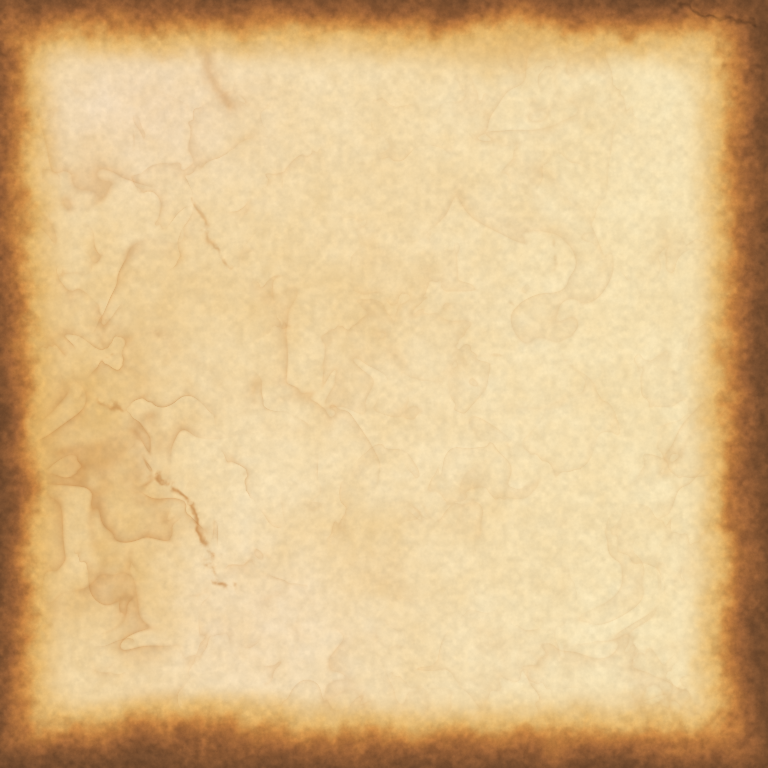
Reproduce this texture procedurally as a WebGL 2 fragment shader.

```glsl
#version 300 es
precision highp float;

uniform vec2 u_resolution;
out vec4 fragColor;

const vec3 CHAR = vec3(0.45, 0.295, 0.18);
const vec3 BROWN = vec3(0.60, 0.38, 0.215);
const vec3 AMBER = vec3(0.76, 0.50, 0.25);
const vec3 GOLD = vec3(0.875, 0.685, 0.385);
const vec3 CREAM = vec3(0.955, 0.865, 0.690);
const vec3 ROSE = vec3(0.950, 0.855, 0.725);
const vec3 LEMON = vec3(0.965, 0.895, 0.715);
const vec3 TAN = vec3(0.890, 0.725, 0.455);
const vec3 INK = vec3(0.72, 0.46, 0.22);

float hash(vec2 p) {
    vec3 q = fract(p.xyx * vec3(0.1031, 0.1030, 0.0973));
    q += dot(q, q.yzx + 33.33);
    return fract((q.x + q.y) * q.z);
}

float noise(vec2 p) {
    vec2 i = floor(p), f = fract(p);
    f = f * f * (3.0 - 2.0 * f);
    float low = mix(hash(i), hash(i + vec2(1, 0)), f.x);
    float high = mix(hash(i + vec2(0, 1)), hash(i + vec2(1, 1)), f.x);
    return mix(low, high, f.y);
}

float fbm(vec2 p) {
    float sum = 0.0, amp = 0.53;
    for (int i = 0; i < 4; i++) {
        sum += amp * noise(p);
        p = mat2(1.6, 1.2, -1.2, 1.6) * p + 17.3;
        amp *= 0.5;
    }
    return sum;
}

float smoothMin(float a, float b, float k) {
    float h = max(k - abs(a - b), 0.0) / k;
    return min(a, b) - 0.25 * k * h * h;
}

float blob(vec2 p, vec2 center, vec2 radius) {
    vec2 q = (p - center) / radius;
    return exp(-dot(q, q));
}

// Soft stroke from a to b
float stroke(vec2 p, vec2 a, vec2 b, float width) {
    vec2 ab = b - a;
    float t = clamp(dot(p - a, ab) / dot(ab, ab), 0.0, 1.0);
    float d = length(p - a - ab * t) / width;
    return exp(-d * d);
}

// Wrinkles along noise level lines: crisp on one side, faded on the other
float wrinkles(vec2 p, float scale, float fade) {
    vec2 warp = vec2(noise(p * scale * 2.0 + 3.1), noise(p * scale * 2.0 + 41.7));
    float level = fbm(p * scale + 0.6 * warp) - 0.5;
    float side = level > 0.0 ? fade : 0.22 * fade;
    float broken = smoothstep(0.35, 0.65, fbm(p * scale * 1.3 + 60.0));
    return broken * exp(-abs(level) / side);
}

// Distance to the border, with a separate inset for each side
float borderDistance(vec2 p) {
    float sides = smoothMin(p.x + 0.006, 0.985 - p.x, 0.03);
    float ends = smoothMin(p.y - 0.002, 1.0 - p.y, 0.03);
    return smoothMin(sides, ends, 0.04);
}

vec3 scorch(vec3 paper, float d) {
    vec3 c = mix(CHAR, BROWN, smoothstep(-0.014, 0.020, d));
    c = mix(c, AMBER, smoothstep(0.010, 0.038, d));
    c = mix(c, GOLD, smoothstep(0.026, 0.056, d));
    return mix(c, paper, smoothstep(0.036, 0.098, d));
}

void main() {
    vec2 p = gl_FragCoord.xy / u_resolution;
    float cloud = fbm(p * 6.0 + 8.0);
    float mottle = fbm(p * 22.0);
    float fleck = fbm(p * 60.0 + 30.0);
    float grain = fbm(p * 140.0);

    // Paper tint: rosy upper left, lemon right, tan stains on the left
    vec3 paper = mix(CREAM, LEMON, 0.75 * smoothstep(0.45, 0.9, p.x));
    paper = mix(paper, ROSE, 0.9 * blob(p, vec2(0.18, 0.86), vec2(0.16, 0.11)));
    paper = mix(paper, ROSE, 0.6 * blob(p, vec2(0.33, 0.18), vec2(0.15, 0.12)));
    float stain = 0.60 * blob(p, vec2(0.07, 0.43), vec2(0.12, 0.16));
    stain += 0.42 * blob(p, vec2(0.14, 0.23), vec2(0.12, 0.13));
    stain += 0.30 * blob(p, vec2(0.15, 0.64), vec2(0.14, 0.13));
    stain += 0.22 * blob(p, vec2(0.42, 0.60), vec2(0.16, 0.10));
    stain += 0.18 * blob(p, vec2(0.44, 0.29), vec2(0.10, 0.06));
    stain += 0.35 * blob(p, vec2(0.64, 0.93), vec2(0.10, 0.03));
    stain *= 0.4 + 0.7 * cloud + 0.6 * mottle;
    stain += 0.22 * (cloud - 0.45) + 0.26 * (mottle - 0.5) + 0.22 * (fleck - 0.5);
    paper = mix(paper, TAN, clamp(stain + 0.06, -0.15, 1.0));

    // Layered wrinkles, strongest toward the lower left
    float worn = 0.13 + 0.32 * blob(p, vec2(0.14, 0.40), vec2(0.22, 0.36));
    paper = mix(paper, INK, worn * wrinkles(p, 6.0, 0.035));
    paper = mix(paper, INK, 0.8 * worn * wrinkles(p + 5.3, 13.0, 0.06));

    // Torn crease, stain streak and short folds
    vec2 q = p + 0.035 * (vec2(fbm(p * 28.0), fbm(p * 28.0 + 50.0)) - 0.5);
    float crease = stroke(q, vec2(0.205, 0.378), vec2(0.245, 0.350), 0.003);
    crease = max(crease, stroke(q, vec2(0.245, 0.350), vec2(0.255, 0.290), 0.003));
    crease = max(crease, stroke(q, vec2(0.255, 0.290), vec2(0.280, 0.240), 0.004));
    crease = max(crease, stroke(q, vec2(0.280, 0.240), vec2(0.305, 0.235), 0.004));
    crease = max(crease, 0.8 * stroke(q, vec2(0.130, 0.485), vec2(0.170, 0.465), 0.004));
    crease = max(crease, 0.5 * stroke(q, vec2(0.245, 0.740), vec2(0.300, 0.655), 0.003));
    paper = mix(paper, INK, 0.55 * crease * smoothstep(0.2, 0.6, fleck));
    paper = mix(paper, INK, 0.24 * stroke(q, vec2(0.268, 0.935), vec2(0.295, 0.860), 0.012));

    // Burnt border with a ragged edge
    float d = borderDistance(p) + 0.026 * (cloud - 0.5) + 0.024 * (mottle - 0.5);
    d += 0.018 * (fleck - 0.5);
    d -= 0.022 * blob(p, vec2(0.27, 0.06), vec2(0.12, 0.05));
    d -= 0.010 * blob(p, vec2(0.0, 0.40), vec2(0.05, 0.12));
    vec3 color = scorch(paper, d);
    float burn = 1.0 - smoothstep(0.0, 0.08, d);
    float crack = stroke(q, vec2(0.88, 0.99), vec2(0.98, 0.965), 0.003);
    color *= 1.0 - 0.22 * burn * crack;

    // Fibre grain, rougher where burnt
    color *= 1.0 + (grain - 0.5) * mix(0.10, 0.34, burn);
    fragColor = vec4(color, 1.0);
}
```
